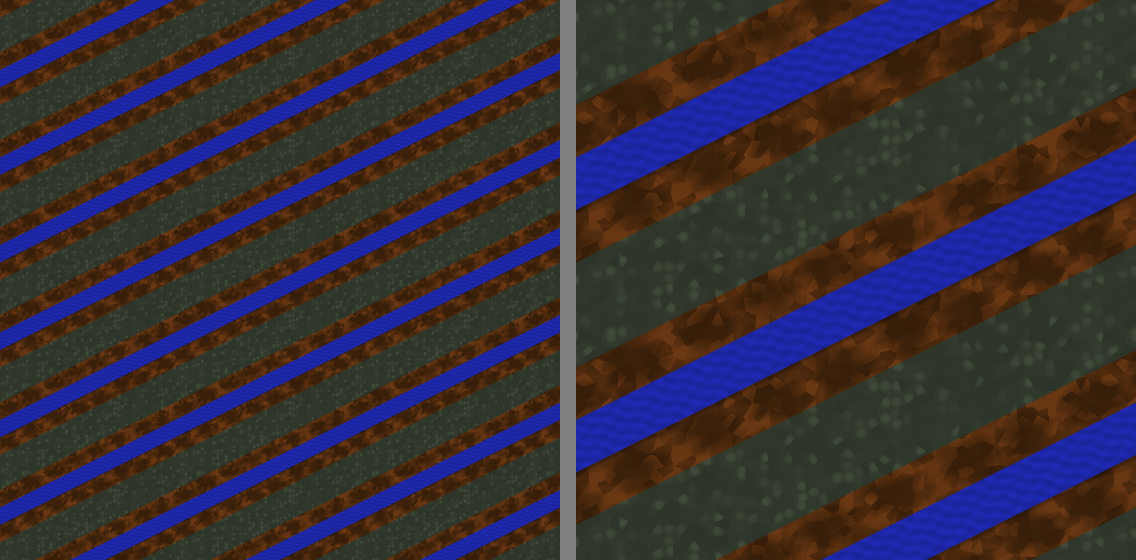
Left, the full canvas; right, a detail of the centre.
Reproduce this pattern procedurally as a Shadertoy shader.

```glsl
#define REPEATS vec2(3.2, 6.4)
#define BLUE_HALF 0.1
#define BROWN_HALF 0.3
#define CLOD_COUNT vec2(8.0, 5.0)
#define GRAIN_COUNT vec2(44.0, 22.0)
#define GREEN vec3(0.185, 0.215, 0.168)
#define BLUE vec3(0.11, 0.15, 0.65)
#define BROWN_DARK vec3(0.23, 0.125, 0.038)
#define BROWN_MID vec3(0.30, 0.16, 0.05)
#define BROWN_LIGHT vec3(0.39, 0.205, 0.07)

const float TAU = 6.2831853;

vec2 hash2(vec2 p) {
    vec3 q = fract(p.xyx * vec3(0.1031, 0.1030, 0.0973));
    q += dot(q, q.yzx + 33.33);
    return fract((q.xx + q.yz) * q.zy);
}

// Tiling cellular noise on the slanted lattice: x = nearest distance
// in tile heights, y = random value of the nearest cell
vec2 cellular(vec2 slanted, vec2 count, float jitter, float flatten) {
    vec2 q = slanted * count;
    vec2 base = floor(q);
    vec2 nearest = vec2(9.0, 0.0);
    for (int j = -1; j <= 1; j++)
    for (int i = -1; i <= 1; i++) {
        vec2 id = base + vec2(i, j);
        vec2 rnd = hash2(mod(id, count) + count);
        vec2 d = (id + 0.5 + jitter * (rnd - 0.5) - q) / count;
        float dist = length(vec2(2.0 * d.x, (d.y - d.x) * flatten));
        if (dist < nearest.x) nearest = vec2(dist, rnd.x);
    }
    return nearest;
}

// Dark clods parted by pale, ragged ridges
vec3 soil(vec2 slanted, vec2 tile, vec2 grain) {
    vec2 wobble = 0.007 * sin(TAU * (tile.yx * vec2(11.0, 19.0) + tile * vec2(13.0, 7.0)));
    float clod = cellular(slanted + wobble, CLOD_COUNT, 0.2, 1.4).x;
    float tone = clod / 0.15 + 0.5 * (grain.y - 0.5);
    vec3 color = mix(BROWN_DARK, BROWN_MID, smoothstep(0.4, 0.8, tone));
    color = mix(color, BROWN_LIGHT, smoothstep(0.75, 1.15, tone));
    return color * (0.93 + 0.14 * grain.y);
}

// Fine wavy weave
vec3 cloth(vec2 tile) {
    float bend = 0.8 * sin(TAU * (16.0 * tile.x + 3.0 * tile.y));
    float weave = sin(TAU * (22.0 * tile.y - 8.0 * tile.x) + bend);
    weave += 0.5 * sin(TAU * (29.0 * tile.x + 13.0 * tile.y));
    return BLUE * (1.0 + 0.06 * weave);
}

// Matte ground with small pale flecks
vec3 moss(vec2 grain) {
    float fleck = (1.0 - smoothstep(0.008, 0.026, grain.x)) * smoothstep(0.55, 0.95, grain.y);
    return GREEN * (0.94 + 0.12 * grain.y) + vec3(0.055, 0.065, 0.045) * fleck;
}

void mainImage(out vec4 fragColor, in vec2 fragCoord) {
    vec2 uv = fragCoord / iResolution.y;
    vec2 tile = vec2(uv.x, 1.0 - uv.y) * REPEATS;
    vec2 slanted = vec2(tile.x, tile.x + tile.y);
    vec2 grain = cellular(slanted, GRAIN_COUNT, 0.9, 1.0);

    // Signed offset from the centre of the blue stripe
    float offset = fract(slanted.y - 0.4) - 0.5;
    float band = abs(offset);
    float aa = 0.6 * length(REPEATS) / iResolution.y;

    vec3 brown = soil(slanted, tile, grain);
    float shadow = 1.0 - smoothstep(0.0, 0.025, offset - BLUE_HALF);
    brown *= 1.0 - 0.3 * shadow * step(0.0, offset);

    vec3 color = mix(cloth(tile), brown, smoothstep(-aa, aa, band - BLUE_HALF));
    color = mix(color, moss(grain), smoothstep(-aa, aa, band - BROWN_HALF));
    fragColor = vec4(color, 1.0);
}
```
